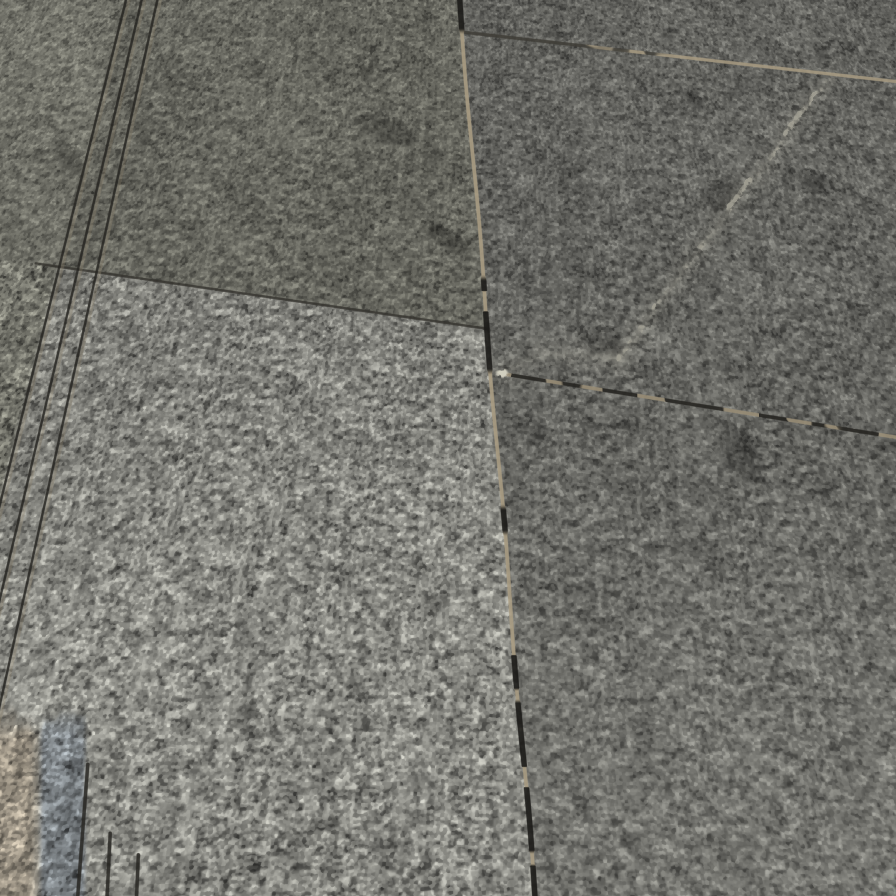
Reproduce this texture procedurally as a WebGL 1 fragment shader.

```glsl
precision highp float;
// Weathered granite paving seen at a slant: slabs, filled joints, a pale
// crack, cut grooves and dark stains. Segment distances place the lines;
// blended cellular noise in a receding coordinate gives the grain.

uniform vec2 u_resolution;

#define GRAIN_SCALE 165.0
#define GRAIN_CONTRAST 0.34
#define RECESSION 0.6
#define JOINT_WIDTH 0.0021
#define GROOVE_WIDTH 0.0014
#define STAIN_DEPTH 0.25
#define STONE_TINT vec3(1.0, 1.0, 0.955)
#define MORTAR vec3(0.66, 0.61, 0.51)
#define GAP vec3(0.15, 0.145, 0.13)

vec2 ragged;
float dark = 0.0;

float hash(vec2 c) {
  return fract(sin(dot(c, vec2(127.1, 311.7))) * 43758.55);
}

// Cell tones blended by distance to jittered centres
float cellTone(vec2 q) {
  float sum = 0.0, total = 0.0;
  for (int j = -1; j <= 1; j++) {
    for (int i = -1; i <= 1; i++) {
      vec2 c = floor(q) + vec2(float(i), float(j));
      vec2 d = c + 0.15 + 0.7 * vec2(hash(c), hash(c + 37.3)) - q;
      float w = exp(-7.0 * dot(d, d));
      sum += w * hash(c + 71.9);
      total += w;
    }
  }
  return sum / total - 0.5;
}

float segment(vec2 p, vec2 a, vec2 b) {
  vec2 d = b - a;
  return length(p - a - d * clamp(dot(p - a, d) / dot(d, d), 0.0, 1.0));
}

float stroke(float d, float width) {
  float soft = 0.8 / u_resolution.y;
  return 1.0 - smoothstep(width - soft, width + soft, d);
}

float blob(vec2 centre, vec2 radius, float tilt) {
  vec2 d = ragged - centre;
  d.y += tilt * d.x;
  return 1.0 - smoothstep(0.55, 1.25, length(d / radius));
}

void stain(float x, float y, float rx, float ry, float tilt) {
  dark = max(dark, blob(vec2(x, y), vec2(rx, ry), tilt));
}

float band(float y, float low, float high) {
  return smoothstep(low - 0.004, low + 0.004, y) * (1.0 - smoothstep(high - 0.004, high + 0.004, y));
}

void main() {
  vec2 p = gl_FragCoord.xy / u_resolution;
  float soft = 1.0 / u_resolution.y;

  // Grain shrinks toward the top
  float depth = 1.4 - RECESSION * p.y;
  vec2 q = vec2((p.x - 0.55) / depth, -log(depth) / RECESSION) * GRAIN_SCALE;
  float coarse = cellTone(q + 200.0);
  float fine = cellTone(q * 2.1 + 500.0);
  float patches = cellTone(p * 17.0 + 9.0);
  float wear = cellTone(p * 60.0 + 31.0);
  float grain = 0.65 * coarse + 0.6 * fine;
  ragged = p + 0.006 * vec2(wear, patches) + 0.003 * vec2(coarse, fine);

  // Slab regions and base tones
  float jointX = 0.597 - 0.084 * p.y;
  float right = smoothstep(-soft, soft, p.x - jointX);
  float lower = smoothstep(-soft, soft, 0.7118 - 0.1448 * p.x - p.y);
  float outer = 1.0 - smoothstep(-0.006, 0.004, p.x - 0.1406 + 0.25 * (1.0 - p.y));
  float rightTone = mix(0.455, 0.392, smoothstep(0.0, 0.65, p.y));
  float leftTone = mix(0.398, 0.515 + 0.02 * sin(p.y * 7.0), lower);
  float tone = mix(mix(leftTone, 0.44, outer), rightTone, right);
  float contrast = GRAIN_CONTRAST * mix(0.68, 1.0, lower * (1.0 - right)) * mix(1.15, 0.85, p.y);
  tone += contrast * grain * (1.0 + 0.7 * abs(grain)) + 0.035 * (patches + wear);
  vec3 color = tone * STONE_TINT;
  color.b *= 1.0 - 0.035 * (1.0 - right) * max(1.0 - lower, outer);

  // Worn corner beside a cool strip
  float corner = 1.0 - smoothstep(0.17, 0.21, p.y + 0.02 * wear);
  color *= mix(vec3(1.0), vec3(0.89, 0.93, 1.0), corner * band(p.x, 0.045, 0.095));
  color *= mix(vec3(1.0), vec3(1.09, 1.03, 0.97), corner * (1.0 - smoothstep(0.03, 0.052, p.x)));

  // Distinct stains, then scattered spots
  stain(0.43, 0.857, 0.033, 0.016, 0.3);
  stain(0.497, 0.735, 0.027, 0.012, 0.45);
  stain(0.674, 0.619, 0.024, 0.016, 0.0);
  stain(0.807, 0.782, 0.022, 0.022, 0.0);
  stain(0.828, 0.49, 0.026, 0.032, 0.6);
  stain(0.909, 0.796, 0.013, 0.011, 0.0);
  stain(0.776, 0.887, 0.012, 0.009, 0.3);
  stain(0.077, 0.825, 0.018, 0.024, 0.6);
  stain(0.406, 0.275, 0.009, 0.012, 0.0);
  stain(0.488, 0.327, 0.015, 0.011, 0.0);
  stain(0.276, 0.206, 0.012, 0.011, 0.0);
  vec2 cell = floor(p * 9.0);
  vec2 spot = (cell + 0.25 + 0.5 * vec2(hash(cell), hash(cell + 5.0))) / 9.0;
  dark = max(dark, 0.65 * step(0.65, hash(cell + 13.0)) * blob(spot, vec2(0.009), 0.0));
  color *= 1.0 - STAIN_DEPTH * dark;

  // Ragged crack with pale dust
  vec2 start = vec2(0.56, 0.583), turn = vec2(0.605, 0.607);
  vec2 bend = vec2(0.69, 0.602), knee = vec2(0.81, 0.76);
  float crack = min(segment(ragged, bend, knee), segment(ragged, knee, vec2(0.925, 0.91)));
  float foot = min(segment(ragged, start, turn), segment(ragged, turn, bend));
  float dust = exp(-crack * 130.0) * 0.28 + exp(-foot * 90.0) * 0.22;
  dust += stroke(crack, 0.0025) * smoothstep(-0.25, 0.3, wear + 0.5 * coarse) * 0.6;
  color = mix(color, vec3(0.65, 0.64, 0.59), clamp(dust * (1.0 + grain), 0.0, 0.85));

  // Cross joints
  float top = segment(p, vec2(0.518, 0.964), vec2(1.0, 0.909));
  float middle = segment(p, start, vec2(1.0, 0.512));
  float left = segment(p, vec2(0.04, 0.706), vec2(0.544, 0.633));
  float chips = smoothstep(-0.1, 0.2, sin(p.x * 115.0) + sin(p.x * 71.0) + 2.0 * wear - 0.3);
  float filled = smoothstep(0.6, 0.72, p.x + 0.3 * wear);
  color = mix(color, mix(GAP * 1.6, MORTAR, filled), 0.85 * stroke(top, 0.0018));
  color = mix(color, mix(GAP, MORTAR * 0.9, chips), 0.9 * stroke(middle, 0.002));
  color = mix(color, GAP * 1.3, 0.8 * stroke(left, 0.0014));

  // Long joint: mortar broken by gaps
  float open = max(band(p.y, 0.965, 1.1), band(p.y, 0.405, 0.434));
  float broken = max(band(p.y, 0.585, 0.69), band(p.y, -0.1, 0.28));
  open = max(open, broken * smoothstep(-0.3, 0.1, sin(p.y * 130.0) + sin(p.y * 83.0) + 0.6));
  float joint = abs(p.x - jointX - 0.001 * sin(p.y * 19.0));
  color = mix(color, mix(MORTAR, GAP * 0.7, open), 0.9 * stroke(joint, JOINT_WIDTH + 0.001 * open));
  color = mix(color, vec3(0.82, 0.81, 0.75), blob(start, vec2(0.007, 0.004), 0.0));

  // Long grooves with worn lips, short cuts below
  for (int i = 0; i < 3; i++) {
    float n = float(i);
    float x = p.x - 0.1406 - 0.0175 * n + (0.25 - 0.0133 * n) * (1.0 - p.y);
    color = mix(color, MORTAR * 0.82, 0.35 * stroke(abs(x - 0.0035), 0.0018));
    vec2 base = vec2(0.086 + 0.033 * n, -0.01);
    vec2 tip = vec2(base.x + 0.012 / (1.0 + 2.0 * n), 0.147 / (1.0 + 1.1 * n));
    float cut = max(stroke(abs(x), GROOVE_WIDTH), stroke(segment(p, base, tip), 0.002));
    color = mix(color, GAP, 0.85 * cut);
  }

  gl_FragColor = vec4(color, 1.0);
}
```
